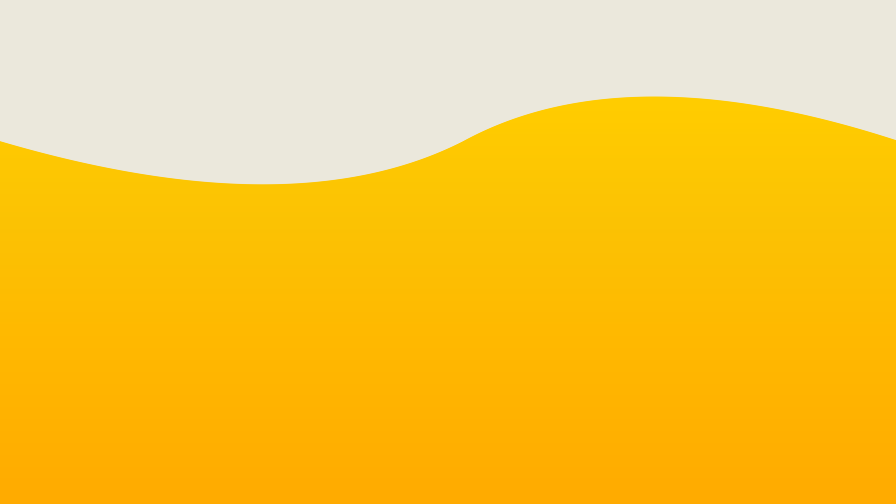
This background is drawn by a WebGL 1 fragment shader. Its source:

```glsl
precision highp float;

uniform vec2 u_resolution;

const vec3 CREAM = vec3(0.922, 0.908, 0.863);
const vec3 AMBER = vec3(1.0, 0.668, 0.0);
const vec3 GOLD = vec3(1.0, 0.803, 0.0);
const vec3 MUTED_TINT = vec3(-0.014, 0.0, 0.012);

// Height at x of a quadratic Bezier whose x always increases
float curveHeight(vec2 start, vec2 control, vec2 end, float x) {
  float a = start.x - 2.0 * control.x + end.x;
  float b = 2.0 * (control.x - start.x);
  float c = start.x - x;
  float t = -2.0 * c / (b + sqrt(max(b * b - 4.0 * a * c, 0.0)));
  return mix(mix(start.y, control.y, t), mix(control.y, end.y, t), t);
}

// A trough on the left flowing into a crest on the right
float waveHeight(float x) {
  vec2 joint = vec2(0.517, 0.720);
  if (x < joint.x) {
    return curveHeight(vec2(0.0, 0.720), vec2(0.328, 0.5486), joint, x);
  }
  return curveHeight(joint, vec2(0.699, 0.896), vec2(1.0, 0.722), x);
}

// Amber to gold, slightly muted around the middle
vec3 waveColor(float y, float top) {
  float muted = smoothstep(0.30, 0.56, y) * (1.0 - smoothstep(0.56, 0.80, y));
  return mix(AMBER, GOLD, clamp(y / top, 0.0, 1.0)) + MUTED_TINT * muted;
}

void main() {
  vec2 uv = gl_FragCoord.xy / u_resolution;
  float softness = 0.6 / u_resolution.y;

  // Fill below the smooth edge
  float depth = waveHeight(uv.x) - uv.y;
  float coverage = smoothstep(-softness, softness, depth);
  vec3 color = mix(CREAM, waveColor(uv.y, 0.81), coverage);

  gl_FragColor = vec4(color, 1.0);
}
```
